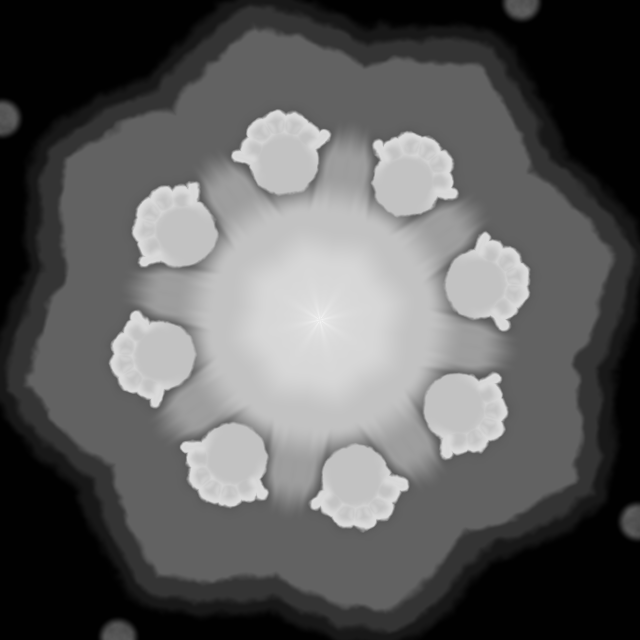
Write a Shadertoy shader that draws this background.

```glsl
// A grey eight-armed bloom: a glowing core, lobed knobs parted by soft spokes,
// and a ragged star halo that falls to black in steps. One sector is folded
// from polar angle and drawn with distance functions; value noise frays edges.

const float ARMS = 8.0;
const float PI = 3.14159265;
const float TILT = 0.220;             // angle of the first arm

const float CORE_GREY = 0.84;
const float BODY_GREY = 0.76;
const float RIM_GREY = 0.86;
const float SPOKE_GREY = 0.615;
const float HALO_GREY = 0.385;
const float DUSK_GREY = 0.205;
const float DARK_GREY = 0.095;
const float BLACK_GREY = 0.005;

const float STAR_TIP = 0.468;         // halo radius on an arm
const float STAR_VALLEY = 0.402;      // halo radius between arms
const float DUSK_WIDTH = 0.035;
const float DARK_WIDTH = 0.059;
const float FRAY = 0.022;

const float KNOB_CENTRE = 0.268;
const float PETAL_ORBIT = 0.043;
const float PETAL_RADIUS = 0.024;
const float PETAL_STEP = 0.62;        // angle between petals
const float SATELLITE_ORBIT = 0.588;
const float SATELLITE_RADIUS = 0.031;

float hash(vec2 cell) {
    vec3 h = fract(vec3(cell.xyx) * 0.1031);
    h += dot(h, h.yzx + 33.33);
    return fract((h.x + h.y) * h.z);
}

float noise(vec2 p) {
    vec2 cell = floor(p), f = fract(p);
    f = f * f * (3.0 - 2.0 * f);
    return mix(mix(hash(cell), hash(cell + vec2(1, 0)), f.x),
               mix(hash(cell + vec2(0, 1)), hash(cell + vec2(1, 1)), f.x), f.y);
}

float fbm(vec2 p) {
    return 0.6 * noise(p) + 0.28 * noise(p * 2.1 + 7.3) + 0.12 * noise(p * 4.3 + 19.1);
}

float capsule(vec2 p, vec2 a, vec2 b, float radius) {
    vec2 pa = p - a, ba = b - a;
    return length(pa - ba * clamp(dot(pa, ba) / dot(ba, ba), 0.0, 1.0)) - radius;
}

// Coverage of a shape with an edge of the given softness
float cover(float d, float soft) {
    return 1.0 - smoothstep(-soft, soft, d);
}

// Stepped halo and the small discs beyond it
float halo(vec2 p, vec2 q, float t) {
    float edge = length(q) - mix(STAR_TIP, STAR_VALLEY, t);
    edge += FRAY * (fbm(p * 32.0 + 40.0) - 0.5);
    float grey = mix(BLACK_GREY, DARK_GREY, cover(edge - DARK_WIDTH, 0.010));
    grey = mix(grey, DUSK_GREY, cover(edge - DUSK_WIDTH, 0.008));
    grey = mix(grey, HALO_GREY, cover(edge, 0.007));
    float disc = length(q - vec2(SATELLITE_ORBIT, 0.0)) - SATELLITE_RADIUS;
    float discGrey = 0.33 + 0.13 * (fbm(p * 60.0 + 9.0) - 0.5);
    return mix(grey, discGrey, cover(disc + 0.004, 0.008));
}

// Soft spokes between knobs, joined to the pale body and its glowing core
float body(float grey, vec2 q, float t, float angle) {
    float r = length(q);
    float side = r * sin((1.0 - t) * PI / ARMS);
    float streak = noise(vec2(r * 12.0, side * 130.0)) - 0.5;
    float width = mix(0.050, 0.034, smoothstep(0.24, 0.31, r));
    float spoke = 1.0 - smoothstep(width - 0.022, width, side);
    spoke *= 1.0 - smoothstep(0.255, 0.322, r + 0.022 * streak);
    grey = mix(grey, SPOKE_GREY + 0.025 * streak, spoke);
    grey = mix(grey, BODY_GREY, 1.0 - smoothstep(0.170, 0.228, r + 0.012 * streak));

    float octagon = r / mix(1.0, 0.90, t);
    float core = 1.0 - smoothstep(0.090, 0.158, octagon);
    grey += (CORE_GREY - BODY_GREY) * core;
    float rays = 0.5 + 0.3 * cos(ARMS * angle) + 0.2 * cos(2.0 * ARMS * angle);
    return grey + 0.075 * exp(-r / 0.022) + 0.055 * rays * exp(-r / 0.030);
}

// Lobed knob with pale rims and two horns
float knob(float grey, vec2 p, vec2 q, float pixel) {
    float wobble = 0.007 * (fbm(p * 75.0) - 0.5);
    float d = length(q - vec2(0.255, 0.0)) - 0.054;
    float ridge = 0.0;
    for (int i = -2; i <= 2; i++) {
        float a = float(i) * PETAL_STEP;
        vec2 centre = vec2(KNOB_CENTRE, 0.0) + PETAL_ORBIT * vec2(cos(a), sin(a));
        float petal = length(q - centre) - PETAL_RADIUS;
        d = min(d, petal);
        ridge = max(ridge, exp(-pow((petal + 0.005) / 0.005, 2.0)));
    }
    vec2 mirrored = vec2(q.x, abs(q.y));
    float horn = capsule(mirrored, vec2(0.268, 0.048), vec2(0.279, 0.069), 0.0095);
    d = min(d, horn) + wobble;

    float outward = smoothstep(0.235, 0.305, q.x + 0.45 * abs(q.y));
    float rim = smoothstep(-0.020, -0.003, d);
    float shine = max(rim, 0.55 * ridge * smoothstep(0.282, 0.312, q.x));
    shine = max(shine * outward, 0.9 * cover(horn + 0.002, 0.007));
    float tone = mix(BODY_GREY, RIM_GREY, shine);

    float shade = 0.045 * exp(-max(d, 0.0) / 0.006) * smoothstep(0.20, 0.23, q.x);
    return mix(grey - shade, tone, cover(d, 0.0015 + pixel));
}

void mainImage(out vec4 fragColor, in vec2 fragCoord) {
    float pixel = 1.0 / iResolution.y;
    vec2 p = (fragCoord - 0.5 * iResolution.xy) * pixel;

    // Fold the plane so that one arm lies along +x
    float angle = atan(p.y, p.x + 1e-6) - TILT;
    float halfSector = PI / ARMS;
    float local = mod(angle + halfSector, 2.0 * halfSector) - halfSector;
    vec2 q = length(p) * vec2(cos(local), sin(local));
    float t = abs(local) / halfSector;

    float grey = halo(p, q, t);
    grey = body(grey, q, t, angle);
    grey = knob(grey, p, q, pixel);
    fragColor = vec4(vec3(clamp(grey, 0.0, 1.0)), 1.0);
}
```
